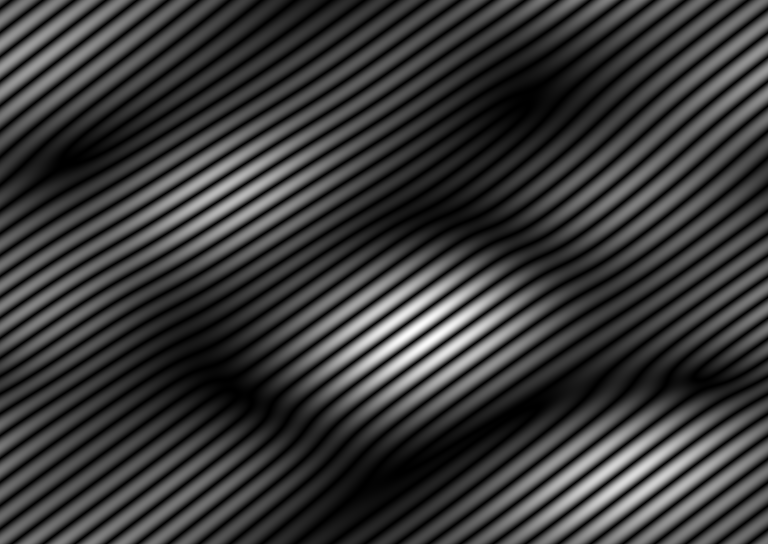
Reproduce this pattern procedurally as a WebGL 1 fragment shader.

```glsl
precision highp float;
// Diagonal interference fringes, about 25 across and 24 down, in drifting patches of light.
// Eight periodic wave packets on a sheared lattice are summed; where neighbours
// disagree in phase, the fringes fade, bend and fork.

uniform vec2 u_resolution;

#define TAU 6.2831853
#define CARRIER vec2(12.0, -12.0)     // whole waves per tile; two fringes per wave
#define ROWS 4.0
#define ROW_START vec2(0.03, 0.1125)  // first packet, measured from top left
#define ROW_SHEAR 0.26                // sideways drift of each row
#define ROW_PHASE 2.4                 // phase slip between rows
#define COLUMN_PHASE 0.7
#define WINDOW vec3(0.9, 1.35, 0.6)   // packet falloff: across, down, diagonal
#define FAINT 0.5                     // strength of the second column
#define GAIN 1.04
#define CUSP 0.018                    // softness of the dark lines

// Gaussian-like window that wraps at the tile edges, stretched along the fringes.
float packetWindow(vec2 d) {
  vec3 wrapped = cos(TAU * vec3(d, d.x - d.y)) - 1.0;
  return exp(dot(WINDOW, wrapped));
}

// One windowed plane wave; whole-number wave vectors keep it periodic.
float wavePacket(vec2 p, float row, float column) {
  vec2 centre = ROW_START + vec2(ROW_SHEAR * row + 0.5 * column, row / ROWS);
  centre.y = 1.0 - centre.y;
  vec2 d = p - centre;

  float index = row * 2.0 + column;
  vec2 wave = CARRIER + vec2(mod(index, 2.0), 1.0 - mod(index, 3.0));
  float phase = TAU * (dot(wave, d) + dot(CARRIER, centre));
  phase += ROW_PHASE * row + COLUMN_PHASE * column;

  float strength = 0.5 + 0.5 * sin(0.5 * TAU * row / ROWS);
  strength *= mix(1.0, FAINT, column);
  return strength * packetWindow(d) * cos(phase);
}

void main() {
  vec2 uv = gl_FragCoord.xy / u_resolution;

  // Sum the packets over the lattice.
  float field = 0.0;
  for (int i = 0; i < 8; i++) {
    float row = floor(float(i) * 0.5 + 0.01);
    float column = float(i) - 2.0 * row;
    field += wavePacket(uv, row, column);
  }

  // Rectify: every zero crossing becomes a thin dark line.
  float light = sqrt(field * field + CUSP * CUSP) - CUSP;
  gl_FragColor = vec4(vec3(clamp(GAIN * light, 0.0, 1.0)), 1.0);
}
```
